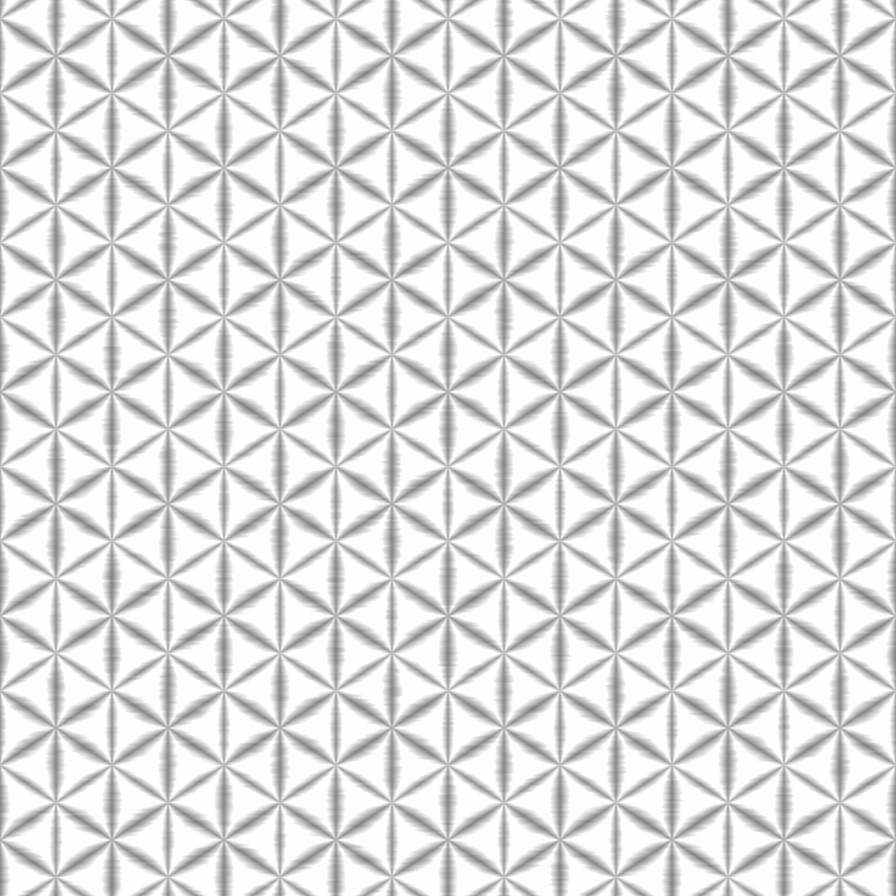
A WebGL 2 fragment shader for this pattern:

```glsl
#version 300 es
precision highp float;
// Pillowed white triangles on a triangular lattice, 16 columns by 12 rows.
// Every lattice edge is a soft grey lens; edges ringing each third node are
// thinner. Fine horizontal streaks roughen the shadows, wrapping at the borders.

uniform vec2 u_resolution;
out vec4 fragColor;

float hash(vec2 p) {
    vec3 q = fract(vec3(p.xyx) * 0.1031);
    q += dot(q, q.yzx + 33.33);
    return fract((q.x + q.y) * q.z);
}

// Value noise on a grid of whole cells that wraps at the canvas border
float wrappedNoise(vec2 uv, vec2 cells) {
    vec2 p = uv * cells;
    vec2 i = floor(p);
    vec2 f = fract(p);
    f = f * f * (3.0 - 2.0 * f);
    float low = mix(hash(mod(i, cells)), hash(mod(i + vec2(1, 0), cells)), f.x);
    float high = mix(hash(mod(i + vec2(0, 1), cells)), hash(mod(i + vec2(1, 1), cells)), f.x);
    return mix(low, high, f.y);
}

// Shadow of the nearest edge in one family of parallel lattice lines.
// spacing: gap between lines; skew: moves the position to the foot on the line
float edgeShadow(float across, float along, float spacing, float skew, float streak) {
    float line = floor(across + 0.5);
    float offset = across - line;
    float foot = along - skew * offset;
    float t = fract(foot);
    float lens = 4.0 * t * (1.0 - t);

    // Nodes are three-coloured; edges that miss colour 0 are the thin ones
    float nodeColour = mod(floor(foot) + line, 3.0);
    float thin = 1.0 - step(0.5, abs(nodeColour - 1.0));

    float halfWidth = mix(0.122, 0.076, thin) * lens * (0.72 + 0.56 * streak) + 0.013;
    float depth = mix(0.47, 0.42, thin) * mix(0.76, 1.0, lens);
    float fade = max(1.0 - abs(offset) * spacing / halfWidth, 0.0);
    return depth * pow(fade, 1.1);
}

void main() {
    vec2 uv = gl_FragCoord.xy / u_resolution;

    // Lattice coordinates: a counts columns, b counts nodes up a column
    float a = uv.x * 16.0;
    float b = uv.y * 12.0 - 0.75 + 0.5 * a;

    // Long horizontal streaks, coarse and fine
    float streak = mix(wrappedNoise(uv, vec2(40, 384)),
                       wrappedNoise(uv + 0.37, vec2(96, 256)), 0.35);

    // Vertical, falling and rising edges
    float shadow = edgeShadow(a, b, 0.75, 0.5, streak);
    shadow = max(shadow, edgeShadow(b, a, 0.832, 0.615, streak));
    shadow = max(shadow, edgeShadow(b - a, -a, 0.832, 0.615, streak));

    // Streaks also tint the shaded parts
    shadow *= 0.9 + 0.2 * streak;
    fragColor = vec4(vec3(0.995 - shadow), 1.0);
}
```
